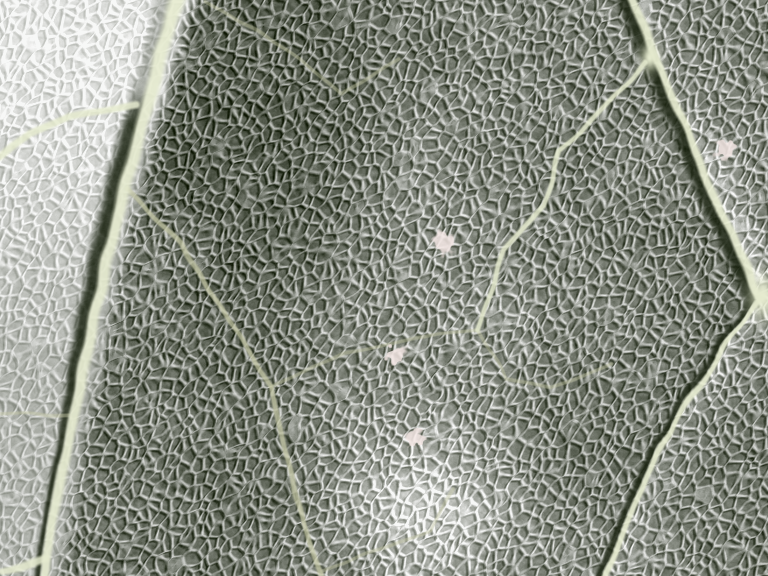
This texture is drawn by a WebGL 1 fragment shader. Its source:

```glsl
precision highp float;
// Underside of a leaf: embossed cell network, pale branching veins and soft sheen.
uniform vec2 u_resolution;

const float CELL_DENSITY = 43.0;   // cells per canvas height
const float CELL_STRETCH = 1.45;   // elongation along the grain
const float GRAIN_ANGLE = 0.95;
const float RELIEF = 0.21;
const vec2 LIGHT_STEP = vec2(0.0048, 0.0036);
const vec3 SHADOW_TINT = vec3(-0.012, 0.027, -0.055);
const vec3 VEIN_COLOR = vec3(0.77, 0.78, 0.65);
const vec3 RIB_COLOR = vec3(0.90, 0.92, 0.81);
const vec3 FLECK_COLOR = vec3(0.96, 0.91, 0.90);

float hash(vec2 p) {
  return fract(sin(dot(p, vec2(127.1, 311.7))) * 43758.5453);
}

float noise(vec2 p) {
  vec2 i = floor(p), f = fract(p);
  f = f * f * (3.0 - 2.0 * f);
  return mix(mix(hash(i), hash(i + vec2(1.0, 0.0)), f.x),
             mix(hash(i + vec2(0.0, 1.0)), hash(i + 1.0), f.x), f.y);
}

float fbm(vec2 p) {
  float sum = 0.0, amp = 0.5;
  for (int i = 0; i < 4; i++) {
    sum += amp * noise(p);
    p = p * 2.03 + 17.3;
    amp *= 0.5;
  }
  return sum;
}

// Raised veinlets on the borders of stretched, warped Voronoi cells
float veinletHeight(vec2 p) {
  p += 0.010 * (vec2(noise(p * 38.0), noise(p * 38.0 + 51.0)) - 0.5);
  float c = cos(GRAIN_ANGLE), s = sin(GRAIN_ANGLE);
  vec2 q = vec2(c * p.x + s * p.y, (c * p.y - s * p.x) * CELL_STRETCH) * CELL_DENSITY;
  vec2 cell = floor(q);
  float first = 8.0, second = 8.0;
  for (int j = -1; j <= 1; j++) {
    for (int i = -1; i <= 1; i++) {
      vec2 id = cell + vec2(float(i), float(j));
      float d = length(id + vec2(hash(id), hash(id + 37.0)) - q);
      second = min(second, max(first, d));
      first = min(first, d);
    }
  }
  return 1.0 - smoothstep(0.0, 0.38, second - first);
}

float segment(vec2 p, vec2 a, vec2 b) {
  vec2 d = b - a;
  return length(p - a - d * clamp(dot(p - a, d) / dot(d, d), 0.0, 1.0));
}

float chain(vec2 p, vec2 a, vec2 b, vec2 c, vec2 d) {
  return min(segment(p, a, b), min(segment(p, b, c), segment(p, c, d)));
}

float line(float d, float halfWidth) {
  return 1.0 - smoothstep(halfWidth * 0.4, halfWidth * 1.6, abs(d));
}

float glow(vec2 p, vec2 center, vec2 radius) {
  vec2 q = (p - center) / radius;
  return exp(-dot(q, q));
}

// Shadow hugging the negative side of a rib
float sideShadow(float d, float width) {
  return smoothstep(-width * 1.7, -width * 0.7, d) * (1.0 - smoothstep(-0.005, 0.002, d));
}

float fleck(vec2 p, vec2 center, float radius) {
  float ragged = radius * (0.4 + 1.2 * noise(p * 130.0));
  return 1.0 - smoothstep(ragged * 0.75, ragged * 1.2, length(p - center));
}

void main() {
  vec2 p = gl_FragCoord.xy / u_resolution.y;
  p.x *= 1.3333333 * u_resolution.y / u_resolution.x;
  vec2 w = p + 0.008 * (vec2(noise(p * 22.0), noise(p * 22.0 + 9.0)) - 0.5);

  // Signed distances to the two large ribs, positive to the right
  float midrib = (w.x - (0.07 + 0.17 * w.y + 0.06 * w.y * w.y)) * 0.97;
  float t = 1.0 - w.y;
  float upper = 1.094 + 0.40 * t + 0.06 * t * t;
  float lower = 1.05 + 0.32 * w.y + 0.5 * w.y * w.y;
  float sideRib = (w.x - min(upper, lower)) * 0.88;
  float isUpper = smoothstep(0.45, 0.50, p.y);

  // Broad light across the blade
  float left = 1.0 - smoothstep(-0.012, 0.006, midrib);
  float tone = 0.49 + 0.16 * (fbm(p * 7.0) - 0.47);
  tone -= 0.11 * glow(p, vec2(0.42, 0.78), vec2(0.20, 0.28));
  tone -= 0.05 * glow(p, vec2(0.30, 0.28), vec2(0.16, 0.25));
  tone += 0.30 * glow(p, vec2(0.73, 0.11), vec2(0.12, 0.14));
  tone += 0.10 * glow(p, vec2(0.78, 0.52), vec2(0.22, 0.25));
  tone += 0.06 * glow(p, vec2(0.95, 0.05), vec2(0.30, 0.12));
  tone = mix(tone, 0.71 + 0.20 * smoothstep(0.25, 0.95, p.y), left);
  tone += (1.0 - left) * mix(0.25, 0.46, smoothstep(0.5, 0.9, p.y))
        * (1.0 - smoothstep(0.012, 0.055, midrib));
  tone += 0.33 * smoothstep(-0.004, 0.006, sideRib) * exp(-max(sideRib, 0.0) * 24.0)
        * (0.35 + 0.65 * glow(p, vec2(1.29, 0.53), vec2(0.2, 0.25)));

  // Embossed surface
  float h = veinletHeight(p);
  float relief = h - veinletHeight(p + LIGHT_STEP);
  float grain = fbm(p * 120.0) - 0.47;
  float strength = mix(1.0, 0.55, left) * (1.0 - 0.6 * line(midrib - 0.01, 0.02));
  tone += strength * (RELIEF * relief + 0.15 * (h - 0.38) + 0.30 * grain);

  // Shadows beside the ribs
  float midWidth = mix(0.009, 0.022, smoothstep(0.1, 0.6, p.y));
  float midShade = sideShadow(midrib, midWidth) * (1.0 - 0.65 * smoothstep(0.78, 0.86, p.y));
  float sideShade = sideShadow(sideRib, mix(0.010, 0.017, isUpper));
  tone = mix(tone, 0.14 + 0.12 * grain, 0.88 * max(midShade, sideShade));
  tone = clamp(tone, 0.05, 0.97);
  vec3 color = vec3(tone) + SHADOW_TINT * (1.0 - tone);

  // Secondary veins, from clear to faint
  float crook = chain(w, vec2(1.12, 0.892), vec2(0.972, 0.736), vec2(0.946, 0.644), vec2(0.877, 0.566));
  crook = min(crook, segment(w, vec2(0.877, 0.566), vec2(0.83, 0.427)));
  float arc = chain(w, vec2(0.222, 0.67), vec2(0.312, 0.583), vec2(0.40, 0.444), vec2(0.472, 0.33));
  arc = min(arc, chain(w, vec2(0.472, 0.33), vec2(0.503, 0.184), vec2(0.53, 0.09), vec2(0.56, 0.0)));
  float leftVein = chain(w, vec2(0.0, 0.73), vec2(0.05, 0.768), vec2(0.12, 0.798), vec2(0.235, 0.82));
  leftVein = min(leftVein, segment(w, vec2(0.0, 0.005), vec2(0.08, 0.03)));
  float faint = chain(w, vec2(0.472, 0.33), vec2(0.60, 0.385), vec2(0.72, 0.415), vec2(0.83, 0.427));
  faint = min(faint, chain(w, vec2(0.356, 1.0), vec2(0.52, 0.896), vec2(0.59, 0.835), vec2(0.69, 0.896)));
  faint = min(faint, chain(w, vec2(0.83, 0.427), vec2(0.877, 0.34), vec2(0.96, 0.33), vec2(1.06, 0.37)));
  faint = min(faint, chain(w, vec2(0.56, 0.01), vec2(0.66, 0.045), vec2(0.75, 0.08), vec2(0.79, 0.15)));
  faint = min(faint, segment(w, vec2(0.0, 0.281), vec2(0.12, 0.281)));
  color = mix(color, VEIN_COLOR, 0.48 * line(faint, 0.003));
  color = mix(color, VEIN_COLOR, 0.75 * line(arc, 0.0042));
  color = mix(color, RIB_COLOR, 0.85 * max(line(crook, 0.0042), line(leftVein, 0.006)));

  // Ribs and their swollen joints
  color = mix(color, RIB_COLOR, 0.88 * line(midrib - 0.006, mix(0.007, 0.012, p.y)));
  color = mix(color, RIB_COLOR, 0.9 * line(sideRib - 0.003, mix(0.0045, 0.0065, isUpper)));
  float joint = glow(p, vec2(1.325, 0.485), vec2(0.022, 0.035)) + glow(p, vec2(1.128, 0.90), vec2(0.014, 0.022));
  color = mix(color, RIB_COLOR, min(joint, 1.0));

  // Pale flecks
  float flecks = max(fleck(p, vec2(0.77, 0.578), 0.017), fleck(p, vec2(0.688, 0.384), 0.016));
  flecks = max(flecks, max(fleck(p, vec2(0.72, 0.238), 0.015), fleck(p, vec2(1.258, 0.742), 0.016)));
  color = mix(color, FLECK_COLOR, 0.85 * flecks);
  gl_FragColor = vec4(clamp(color, 0.0, 1.0), 1.0);
}
```
